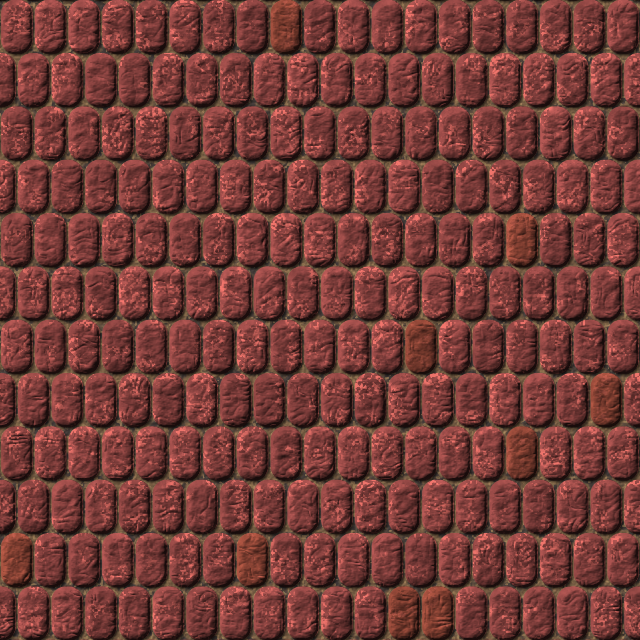
A three.js fragment shader for this texture:

```glsl
// Red cobbles: 12 staggered rows of 19 upright rounded stones set in tan grit.
// A rounded-box distance gives each stone a bevelled, wrinkled height field,
// lit from the upper left, with patches of pale pink speckle on top.
varying vec2 vUv;

const float COLUMNS = 19.0;
const float ROWS = 12.0;

float hash(vec2 p) {
  vec3 q = fract(vec3(p.xyx) * 0.1031);
  q += dot(q, q.yzx + 33.33);
  return fract((q.x + q.y) * q.z);
}

float noise(vec2 p) {
  vec2 i = floor(p), f = fract(p);
  f = f * f * (3.0 - 2.0 * f);
  return mix(mix(hash(i), hash(i + vec2(1.0, 0.0)), f.x),
             mix(hash(i + vec2(0.0, 1.0)), hash(i + 1.0), f.x), f.y);
}

float fbm(vec2 p) {
  return 0.55 * noise(p) + 0.3 * noise(p * 2.1 + 7.3) + 0.15 * noise(p * 4.3 + 3.1);
}

// Nearest stone: x = signed distance, yz = column and row (row height is 1)
vec3 nearestStone(vec2 p) {
  float pitch = ROWS / COLUMNS;
  vec3 nearest = vec3(10.0, 0.0, 0.0);
  for (int j = -1; j <= 1; j++) {
    float row = floor(p.y) + float(j);
    float shift = 0.5 * (1.0 - mod(row, 2.0));
    float column = floor(p.x / pitch + shift);
    vec2 local = p - vec2((column + 0.5 - shift) * pitch, row + 0.5);
    vec2 q = abs(local) - vec2(0.295, 0.507) + 0.26;
    float d = length(max(q, 0.0)) + min(max(q.x, q.y), 0.0) - 0.26;
    if (d < nearest.x) nearest = vec3(d, mod(column, COLUMNS), mod(row, ROWS));
  }
  return nearest;
}

// Rounded bevel plus wrinkles on the stone, fine grit in the joints
float surfaceHeight(vec2 p) {
  vec3 stone = nearestStone(p);
  float inside = clamp(-stone.x / 0.16, 0.0, 1.0);
  float bevel = 0.085 * (1.0 - (1.0 - inside) * (1.0 - inside));
  vec2 q = p + stone.yz * 5.7;
  float wrinkles = 0.045 * fbm(q * vec2(6.0, 8.0))
                 + 0.045 * abs(noise(q * vec2(7.0, 9.0) + 2.0 * noise(q * 4.0)) - 0.5);
  float grit = 0.018 * noise(p * 24.0);
  return bevel + mix(grit, wrinkles, smoothstep(0.0, 0.05, -stone.x));
}

void main() {
  vec2 p = vUv * ROWS;
  vec3 stone = nearestStone(p);
  vec2 q = p + stone.yz * 5.7;

  // Slope towards the light
  float e = 0.018;
  float h = surfaceHeight(p);
  vec2 slope = vec2(surfaceHeight(p + vec2(e, 0.0)) - h,
                    surfaceHeight(p + vec2(0.0, e)) - h) / e;
  float lit = dot(slope, vec2(0.62, -0.78));

  // Stone body: tone per stone, a few smoother brown ones, mottling
  float brown = step(0.95, hash(stone.yz + 41.0));
  vec3 stoneColor = mix(vec3(0.455, 0.222, 0.212), vec3(0.46, 0.225, 0.175), brown);
  stoneColor *= 0.93 + 0.14 * hash(stone.yz + 9.0);
  stoneColor *= 0.82 + 0.36 * fbm(q * 9.0);

  // Pale speckle gathered in patches
  float patches = smoothstep(0.42, 0.7, fbm(q * 3.6 + 13.0));
  float grains = smoothstep(0.48, 0.68, noise(q * 27.0));
  stoneColor = mix(stoneColor, vec3(0.74, 0.36, 0.33),
                   0.8 * patches * grains * (1.0 - 0.7 * brown));
  stoneColor *= clamp(1.0 + 0.85 * lit, 0.22, 1.38);

  // Joint: tan and grey grit with the shadow cast to the lower right
  vec3 jointColor = mix(vec3(0.25, 0.22, 0.21), vec3(0.46, 0.36, 0.26),
                        smoothstep(0.25, 0.6, fbm(p * 7.0 + 50.0)));
  jointColor = mix(jointColor, vec3(0.60, 0.48, 0.33),
                   0.7 * smoothstep(0.6, 0.8, noise(p * 22.0 + 5.0)));
  float shadow = smoothstep(0.03, -0.05, nearestStone(p + vec2(-0.035, 0.045)).x);
  jointColor *= (1.0 - 0.6 * shadow) * clamp(1.0 + 0.5 * lit, 0.6, 1.2);

  float cover = smoothstep(0.012, -0.012, stone.x);
  gl_FragColor = vec4(mix(jointColor, stoneColor, cover), 1.0);
}
```
